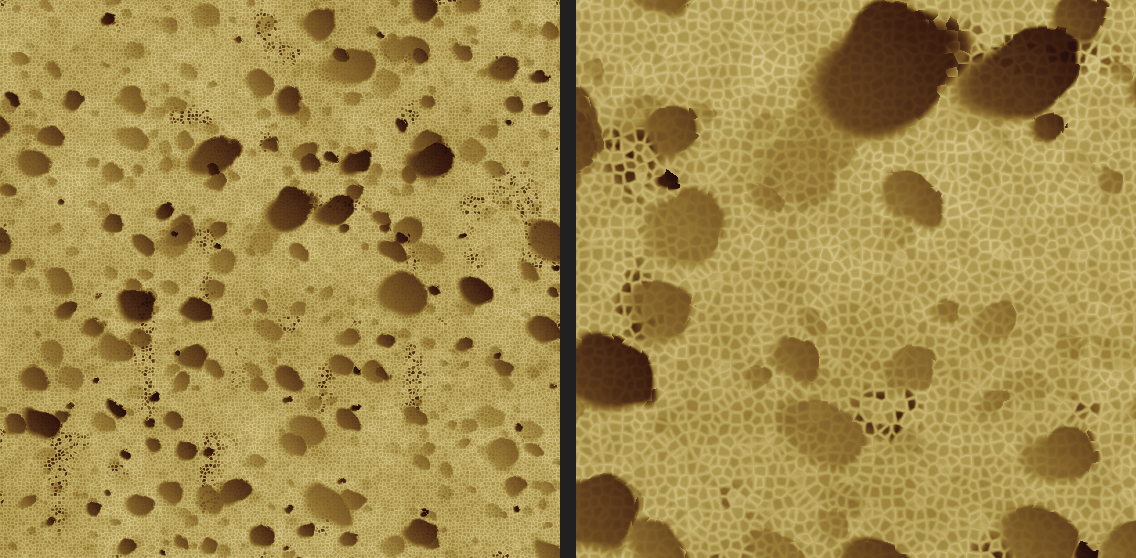
Left, the full canvas; right, a detail of the centre.
Reproduce this texture procedurally as a WebGL 2 fragment shader.

```glsl
#version 300 es
precision highp float;

uniform vec2 u_resolution;
out vec4 fragColor;

const float BASE_TONE = 1.5;        // ramp position of the bare surface
const float FOAM_CELLS = 155.0;     // fine bubbles across the canvas
const float FOAM_CONTRAST = 1.5;
const float FRAY = 0.0035;          // raggedness of pore rims
const float SHADE = 0.75;           // tone change across one pore
const vec2 DARK_SIDE = vec2(0.8, 0.6);

// Tones from bubble walls down to the deepest holes
const vec3 RAMP[8] = vec3[8](
  vec3(0.83, 0.77, 0.53), vec3(0.75, 0.67, 0.40),
  vec3(0.68, 0.60, 0.31), vec3(0.60, 0.49, 0.22),
  vec3(0.49, 0.36, 0.15), vec3(0.37, 0.24, 0.11),
  vec3(0.24, 0.12, 0.06), vec3(0.13, 0.05, 0.04));

vec4 hash4(vec2 cell, float seed) {
  vec4 h = fract(vec4(cell.xyx, cell.y + seed) * vec4(0.1031, 0.1030, 0.0973, 0.1099) + seed * 0.317);
  h += dot(h, h.wzxy + 33.33);
  return fract((h.xxyz + h.yzzw) * h.zywx);
}

float noise(vec2 p) {
  vec2 i = floor(p), f = fract(p);
  f = f * f * (3.0 - 2.0 * f);
  float low = mix(hash4(i, 3.0).x, hash4(i + vec2(1, 0), 3.0).x, f.x);
  float high = mix(hash4(i + vec2(0, 1), 3.0).x, hash4(i + vec2(1, 1), 3.0).x, f.x);
  return mix(low, high, f.y);
}

// x: 0 on bubble walls to 1 in bubble centres, y: random value per bubble
vec2 foam(vec2 p) {
  vec2 cell = floor(p);
  float nearest = 9.0, second = 9.0, id = 0.0;
  for (int y = -1; y <= 1; y++)
  for (int x = -1; x <= 1; x++) {
    vec2 c = cell + vec2(x, y);
    vec4 h = hash4(c, 1.0);
    float d = length(c + 0.1 + 0.8 * h.xy - p);
    if (d < nearest) { second = nearest; nearest = d; id = h.z; }
    else second = min(second, d);
  }
  return vec2(smoothstep(0.0, 0.55, second - nearest), id);
}

// Deepest pore at p, from a jittered grid of tilted ovals
float pores(vec2 p, float grid, float chance, vec2 radii, vec2 depths, float fray, float seed) {
  vec2 cell = floor(p * grid);
  float pixel = 1.0 / u_resolution.x;
  float deepest = 0.0;
  for (int y = -1; y <= 1; y++)
  for (int x = -1; x <= 1; x++) {
    vec2 c = cell + vec2(x, y);
    vec4 place = hash4(c, seed);
    if (place.z > chance) continue;
    vec4 form = hash4(c, seed + 7.0);
    float radius = mix(radii.x, radii.y, form.x * form.x);
    float angle = (form.y - 0.6) * 1.4;
    float stretch = 1.0 + 0.28 * form.z;
    vec2 q = (p - (c + 0.12 + 0.76 * place.xy) / grid) / radius;
    vec2 axis = vec2(cos(angle), sin(angle));
    vec2 oval = vec2(dot(q, axis) / stretch, dot(q, vec2(-axis.y, axis.x)) * stretch);
    float d = length(oval) + 0.45 * (noise(q * 1.3 + c * 5.7) - 0.5);

    // Crisp rim on the dark side, soft slope on the other
    float side = dot(q, DARK_SIDE) / max(length(q), 0.05);
    d += fray / radius * (0.6 + 0.4 * side);
    float soft = mix(0.32, 0.07, smoothstep(-0.8, 0.5, side)) + pixel / radius;
    float inside = 1.0 - smoothstep(1.0 - soft, 1.0 + 0.5 * soft, d);
    float depth = mix(depths.x, depths.y, form.w);
    float shade = SHADE * clamp(dot(q, DARK_SIDE), -1.0, 1.0) * min(depth * 0.4, 1.0);
    deepest = max(deepest, inside * (depth + shade));
  }
  return deepest;
}

vec3 ramp(float tone) {
  float t = clamp(tone, 0.0, 6.999);
  int i = int(t);
  return mix(RAMP[i], RAMP[i + 1], fract(t));
}

void main() {
  vec2 p = gl_FragCoord.xy / u_resolution.x;
  vec2 bubble = foam(p * FOAM_CELLS);
  float fray = FRAY * ((bubble.y - 0.5) + 0.7 * (noise(p * 90.0) - 0.5));

  // Pores by size, then small sharp pits
  float depth = pores(p, 7.5, 0.52, vec2(0.027, 0.045), vec2(2.0, 4.3), fray, 11.0);
  depth = max(depth, pores(p, 14.0, 0.54, vec2(0.015, 0.028), vec2(1.2, 3.7), fray, 23.0));
  depth = max(depth, pores(p, 28.0, 0.42, vec2(0.007, 0.015), vec2(0.5, 1.7), fray, 37.0));
  depth = max(depth, pores(p, 20.0, 0.08, vec2(0.006, 0.016), vec2(3.6, 5.2), fray * 1.6, 51.0));

  // Bubbly skin, with open lacy patches
  float skin = FOAM_CONTRAST * (bubble.x - 0.5) + 0.7 * (bubble.y - 0.5);
  skin += 0.8 * (noise(p * 9.0) - 0.5) + 0.7 * (noise(p * 48.0) - 0.5);
  float lace = smoothstep(0.78, 0.92, noise(p * 19.0 + 40.0));
  skin += 3.2 * lace * bubble.x * smoothstep(0.35, 0.7, bubble.y);

  float covered = smoothstep(0.2, 2.4, depth);
  float tone = BASE_TONE + depth + skin * mix(1.0, 0.16, covered);
  fragColor = vec4(ramp(tone), 1.0);
}
```
